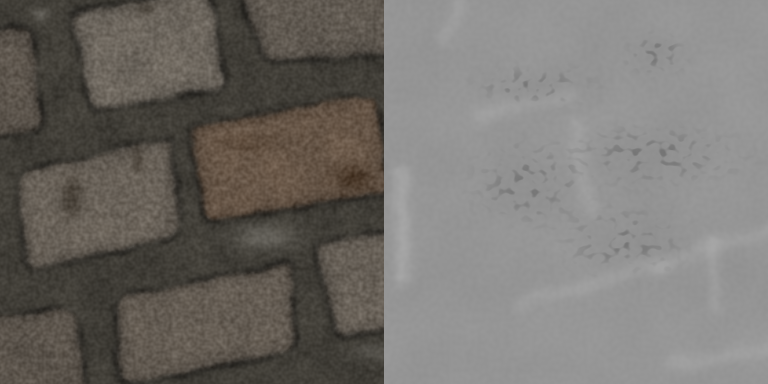
This texture map is drawn by a Shadertoy shader. Its source:

```glsl
// Weathered cobblestone material: stone colour on the left, grey surface map on the right.
const vec3 MORTAR = vec3(0.255, 0.244, 0.218);
const vec3 STONE = vec3(0.405, 0.385, 0.355);
const vec3 RUST = vec3(0.025, -0.018, -0.045);
const float SURFACE_GREY = 0.584;
const float CORNER = 0.028;
const float EDGE_SOFT = 0.011;
const float GRAIN = 0.085;
const float SURFACE_GRAIN = 0.010;

// Stones: centre, half size
const vec4 STONES[8] = vec4[8](
    vec4(0.388, 0.870, 0.178, 0.134), vec4(0.860, 0.974, 0.212, 0.125),
    vec4(0.000, 0.786, 0.097, 0.137), vec4(0.755, 0.587, 0.240, 0.130),
    vec4(0.258, 0.469, 0.198, 0.130), vec4(0.969, 0.264, 0.122, 0.125),
    vec4(0.536, 0.156, 0.229, 0.115), vec4(0.073, 0.075, 0.139, 0.110));
// Stones: slope, skew, lightness, rust
const vec4 TRAITS[8] = vec4[8](
    vec4(0.17, -0.18, 1.06, 0.1), vec4(0.05, -0.35, 0.91, 0.2),
    vec4(0.10, -0.12, 0.88, 0.3), vec4(0.17, -0.15, 0.94, 1.2),
    vec4(0.23, -0.09, 1.01, 0.2), vec4(0.15, -0.20, 1.00, 0.2),
    vec4(0.20, -0.03, 0.96, 0.3), vec4(0.08, -0.15, 0.87, 0.3));
// Stains: centre, radii; then brightness change
const vec4 STAINS[8] = vec4[8](
    vec4(0.187, 0.490, 0.028, 0.055), vec4(0.360, 0.580, 0.016, 0.035),
    vec4(0.917, 0.537, 0.050, 0.032), vec4(0.378, 0.980, 0.030, 0.020),
    vec4(0.650, 0.625, 0.080, 0.025), vec4(0.690, 0.380, 0.080, 0.032),
    vec4(0.105, 0.962, 0.022, 0.016), vec4(0.970, 0.080, 0.060, 0.025));
const float STAIN_GAIN[8] = float[8](-0.13, -0.11, -0.14, -0.10, -0.06, 0.13, 0.12, 0.08);
// Surface map: bright ridge segments and clusters of dark pits
const vec4 RIDGES[8] = vec4[8](
    vec4(0.050, 0.28, 0.040, 0.55), vec4(0.360, 0.21, 0.720, 0.31),
    vec4(0.540, 0.46, 0.500, 0.67), vec4(0.250, 0.70, 0.480, 0.75),
    vec4(0.160, 0.90, 0.200, 0.98), vec4(0.720, 0.31, 1.000, 0.40),
    vec4(0.870, 0.20, 0.850, 0.36), vec4(0.750, 0.05, 1.000, 0.10));
const vec4 PITS[5] = vec4[5](
    vec4(0.700, 0.595, 0.190, 0.060), vec4(0.380, 0.520, 0.120, 0.085),
    vec4(0.710, 0.860, 0.060, 0.045), vec4(0.390, 0.775, 0.120, 0.045),
    vec4(0.620, 0.370, 0.130, 0.075));

vec2 gradientAt(vec2 cell) {
    vec3 h = fract(cell.xyx * vec3(0.1031, 0.1030, 0.0973));
    h += dot(h, h.yzx + 33.33);
    float angle = 6.2832 * fract((h.x + h.y) * h.z);
    return vec2(cos(angle), sin(angle));
}

float noise(vec2 p) {
    vec2 i = floor(p), f = fract(p);
    vec2 u = f * f * f * (f * (f * 6.0 - 15.0) + 10.0);
    vec2 e = vec2(1.0, 0.0);
    float low = mix(dot(gradientAt(i), f), dot(gradientAt(i + e), f - e), u.x);
    float high = mix(dot(gradientAt(i + e.yx), f - e.yx), dot(gradientAt(i + 1.0), f - 1.0), u.x);
    return 1.4 * mix(low, high, u.y);
}

float fbm(vec2 p) {
    float sum = 0.0, gain = 0.55;
    for (int i = 0; i < 4; i++) {
        sum += gain * noise(p);
        p = mat2(1.6, 1.2, -1.2, 1.6) * p + 7.3;
        gain *= 0.55;
    }
    return sum;
}

float roundBox(vec2 p, vec2 halfSize, float r) {
    vec2 q = abs(p) - halfSize + r;
    return length(max(q, 0.0)) + min(max(q.x, q.y), 0.0) - r;
}

float segment(vec2 p, vec2 a, vec2 b) {
    vec2 ab = b - a;
    return length(p - a - ab * clamp(dot(p - a, ab) / dot(ab, ab), 0.0, 1.0));
}

float blob(vec2 p, vec4 spot) {
    vec2 q = (p - spot.xy) / spot.zw;
    return exp(-dot(q, q) * 1.2);
}

vec3 cobbles(vec2 p) {
    vec2 warped = p + 0.012 * vec2(fbm(p * 11.0), fbm(p * 11.0 + 40.0));
    float d = 1e3;
    vec2 look = vec2(1.0, 0.0);
    for (int i = 0; i < 8; i++) {
        vec2 q = warped - STONES[i].xy;
        q.y -= TRAITS[i].x * q.x;
        q.x -= TRAITS[i].y * q.y;
        float dist = roundBox(q, STONES[i].zw, CORNER);
        if (dist < d) { d = dist; look = TRAITS[i].zw; }
    }
    float cloud = fbm(p * 9.0 + 3.0);
    float grain = 0.6 * noise(p * 105.0) + 0.55 * noise(p * 58.0 + 9.0);
    vec3 stone = (STONE + RUST * look.y) * look.x * (1.0 + 0.13 * cloud);
    stone *= 1.0 - 0.10 * smoothstep(-0.05, 0.0, d);
    vec3 mortar = MORTAR * (1.0 + 0.22 * cloud);
    vec3 col = mix(stone, mortar, smoothstep(-EDGE_SOFT, EDGE_SOFT, d));
    // Dark, broken crevice round each stone
    float crevice = exp(-pow((d - 0.003) / 0.011, 2.0));
    col *= 1.0 - crevice * clamp(0.25 + 0.30 * noise(p * 14.0), 0.0, 0.55);
    for (int i = 0; i < 8; i++) col += STAIN_GAIN[i] * blob(warped, STAINS[i]);
    return col + GRAIN * grain * mix(1.0, 0.65, step(0.0, d));
}

vec3 surfaceMap(vec2 p) {
    vec2 warped = p + 0.025 * vec2(fbm(p * 7.0 + 5.0), fbm(p * 7.0 + 60.0));
    float grey = SURFACE_GREY + 0.022 * fbm(p * 5.0 + 12.0);
    for (int i = 0; i < 8; i++) {
        float d = segment(warped, RIDGES[i].xy, RIDGES[i].zw);
        grey += (i == 0 ? 0.06 : 0.035) * exp(-pow(d / 0.022, 2.0));
    }
    float pitted = 0.0;
    for (int i = 0; i < 5; i++) pitted += blob(warped, PITS[i]);
    float speck = smoothstep(0.12, 0.65, noise(p * vec2(42.0, 55.0)) + 0.4 * noise(p * 19.0));
    grey -= min(pitted, 1.0) * (0.012 + 0.11 * speck);
    return vec3(grey + SURFACE_GRAIN * noise(p * 70.0));
}

void mainImage(out vec4 fragColor, in vec2 fragCoord) {
    vec2 p = fragCoord / iResolution.xy * vec2(2.0, 1.0);
    float pixel = 1.0 / iResolution.x;
    float side = smoothstep(1.0 - pixel, 1.0 + pixel, p.x);
    vec3 col = mix(cobbles(p), surfaceMap(p - vec2(1.0, 0.0)), side);
    fragColor = vec4(clamp(col, 0.0, 1.0), 1.0);
}
```
